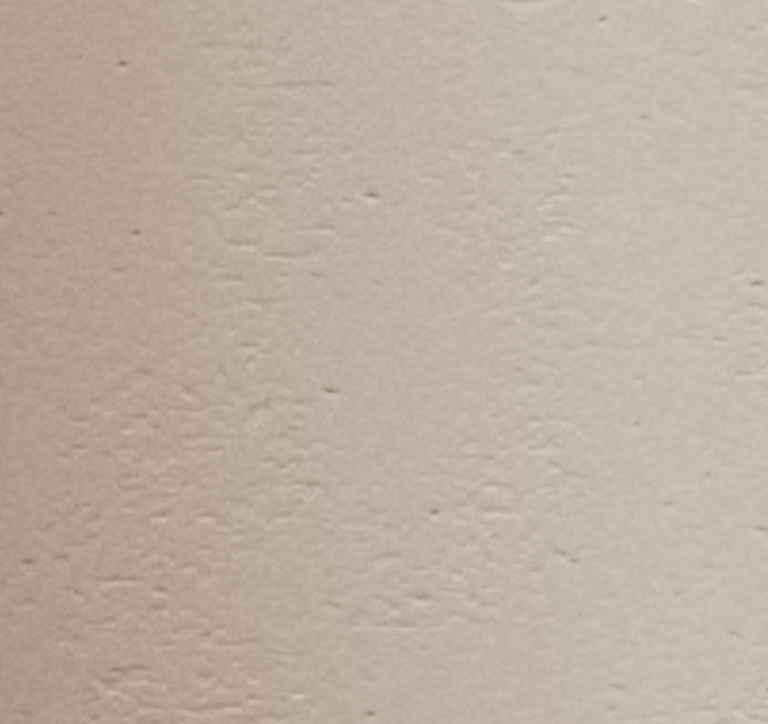
Write a Shadertoy shader that draws this texture.

```glsl
// Draws softly lit beige plaster with fine grain, shallow dents and a few dark pits.

// Integer hash giving two values in 0..1 per lattice cell
vec2 hash2(ivec2 cell) {
    uvec2 q = uvec2(cell + 4096) * uvec2(1597u, 3571u);
    uint n = (q.x ^ (q.y << 9)) * 2654435u;
    n = (n ^ (n >> 15)) * 73244475u;
    n = (n ^ (n >> 13)) * 1540483u;
    n ^= n >> 16;
    return vec2(n & 65535u, n >> 16) / 65535.0;
}

float noise(vec2 p) {
    ivec2 i = ivec2(floor(p));
    vec2 f = fract(p);
    f = f * f * (3.0 - 2.0 * f);
    float low = mix(hash2(i).x, hash2(i + ivec2(1, 0)).x, f.x);
    float high = mix(hash2(i + ivec2(0, 1)).x, hash2(i + ivec2(1, 1)).x, f.x);
    return mix(low, high, f.y);
}

// Depth of the small dents, wider than tall and slightly bent
float dentDepth(vec2 p) {
    p.y += 0.012 * noise(p * 22.0);
    float broad = smoothstep(0.58, 0.95, noise(p * vec2(46.0, 78.0) + 31.0));
    float small = smoothstep(0.55, 1.0, noise(p * vec2(75.0, 115.0) + 87.0));
    return broad + 0.6 * small;
}

// Scattered pits: shaded upper rim, faintly lit lower rim
float pitShade(vec2 p, float cells) {
    vec2 grid = p * cells;
    ivec2 home = ivec2(floor(grid));
    float shade = 0.0;
    for (int y = -1; y <= 1; y++) {
        for (int x = -1; x <= 1; x++) {
            ivec2 cell = home + ivec2(x, y);
            vec2 place = hash2(cell);
            vec2 kind = hash2(cell + 517);
            vec2 d = (grid - vec2(cell) - place) / cells;
            d.y += (kind.y - 0.5) * 0.5 * d.x;
            d.y += 0.002 * (noise(p * 130.0) - 0.5);
            vec2 size = vec2(mix(0.005, 0.012, kind.y), 0.0036);
            float dark = exp(-dot(d / size, d / size));
            vec2 below = (d + vec2(0.0, 0.009)) / (size * 1.3);
            float lit = exp(-dot(below, below));
            float strength = smoothstep(0.62, 1.0, kind.x);
            shade += strength * (0.35 * lit - dark);
        }
    }
    return shade;
}

void mainImage(out vec4 fragColor, in vec2 fragCoord) {
    vec2 uv = fragCoord / iResolution.xy;
    vec2 p = fragCoord / iResolution.y;

    // Side light, brightest toward the upper right
    float t = uv.x + 0.14 * (uv.y - 0.5) + 0.03 * (noise(p * 3.0) - 0.5);
    vec3 color = mix(vec3(0.670, 0.595, 0.533), vec3(0.725, 0.662, 0.606), smoothstep(-0.15, 0.40, t));
    color = mix(color, vec3(0.775, 0.735, 0.695), smoothstep(0.18, 0.90, t));

    // Dents gather in loose patches and catch light on their lower rims
    float patches = smoothstep(0.35, 0.8, noise(p * 5.5 + 12.0));
    vec2 rim = vec2(0.0, 0.0035);
    float relief = dentDepth(p + rim) - dentDepth(p - rim);
    color += relief * mix(0.012, 0.055, patches);

    // Fine grain, finer still along the lit side
    float grain = noise(p * 190.0) + 0.7 * noise(p * vec2(95.0, 125.0) + 53.0) - 0.85;
    color += grain * mix(0.034, 0.022, uv.x);

    // Few larger pits and many faint ones
    float pits = 0.17 * pitShade(p, 7.0) + 0.07 * pitShade(p + 9.3, 15.0);
    color += pits * vec3(1.0, 1.05, 1.08);

    fragColor = vec4(clamp(color, 0.0, 1.0), 1.0);
}
```
